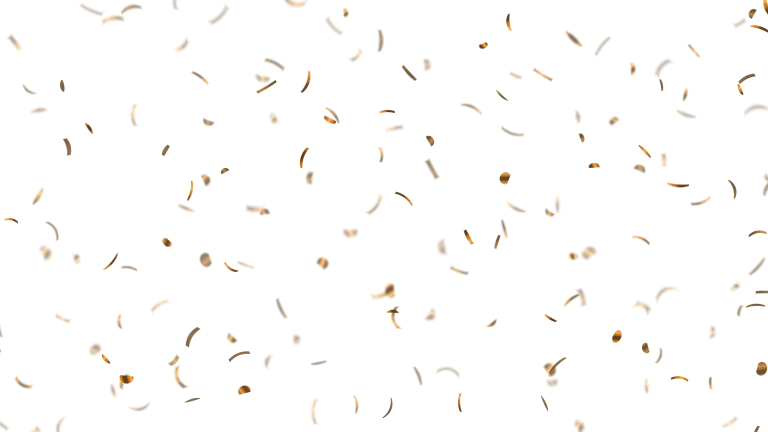
This pattern is drawn by a Shadertoy shader. Its source:

```glsl
// Gold confetti falling over white: curled strips and cut chips at three focus depths.

const vec3 PAPER = vec3(1.0);
const vec3 UMBER = vec3(0.36, 0.23, 0.09);
const vec3 GOLD  = vec3(0.80, 0.48, 0.11);
const vec3 GLINT = vec3(1.0, 0.78, 0.45);
const vec3 TAUPE = vec3(0.47, 0.39, 0.29);

// Four random values for a cell
vec4 hash4(vec2 cell, float seed) {
    vec4 h = fract(vec4(cell.xyx, seed) * vec4(0.1031, 0.1030, 0.0973, 0.1099));
    h += dot(h, h.wzxy + 33.33);
    return fract((h.xxyz + h.yzzw) * h.zywx);
}

vec2 rotate(vec2 p, float angle) {
    float c = cos(angle), s = sin(angle);
    return vec2(c * p.x - s * p.y, s * p.x + c * p.y);
}

// Strip bent along a parabola, narrowing to its ends by the taper amount
float curledStrip(vec2 p, float halfLength, float halfWidth, float bend, float taper) {
    float along = min(abs(p.x) / halfLength, 1.0);
    float width = halfWidth * (1.0 - taper * along * along);
    float slope = 2.0 * bend * p.x;
    float across = abs(p.y - bend * p.x * p.x) * inversesqrt(1.0 + slope * slope) - width;
    return max(across, abs(p.x) - halfLength);
}

// Tilted disc with one side sliced off
float cutChip(vec2 p, float radius, float squash, float cut) {
    float disc = (length(vec2(p.x, p.y / squash)) - radius) * squash;
    return max(disc, p.y - cut * radius);
}

// Foil reflection running along a piece
vec3 foil(float along, float phase, float frequency, float dullness) {
    float shine = 0.5 + 0.5 * sin(along * frequency + phase);
    vec3 color = mix(UMBER, GOLD, smoothstep(0.05, 0.7, shine));
    color = mix(color, GLINT, 0.6 * smoothstep(0.82, 1.0, shine));
    return mix(color, TAUPE, dullness);
}

// One confetti piece: colour in rgb, coverage in a
vec4 confetti(vec2 p, vec4 look, vec4 form, float blur) {
    vec2 q = rotate(p, look.x * 6.2832);
    float dullness = 0.85 * smoothstep(0.45, 0.8, look.z);
    float d;
    vec3 color;
    if (look.y < 0.24) {
        float radius = mix(0.009, 0.0165, form.x);
        d = cutChip(q, radius, mix(0.6, 0.95, form.y), mix(0.0, 0.7, form.z));
        color = foil((q.x + 0.4 * q.y) / radius, form.w * 6.2832, 3.5, dullness * 0.6);
    } else {
        float halfLength = mix(0.012, 0.026, form.x);
        float halfWidth = mix(0.0024, 0.0052, form.y * form.y);
        float bend = (form.z - 0.5) * 36.0;
        d = curledStrip(q, halfLength, halfWidth, bend, 0.85 * look.w);
        color = foil(q.x / halfLength, form.w * 6.2832, 2.2, dullness);
    }
    return vec4(color, smoothstep(blur, -blur, d));
}

// Scatter pieces over a jittered grid and lay them on the backdrop
vec3 scatter(vec3 backdrop, vec2 p, float seed, float cellSize, float density,
             vec2 blurRange, float opacity, float pixel) {
    vec2 home = floor(p / cellSize);
    vec3 color = backdrop;
    for (int y = -1; y <= 1; y++)
    for (int x = -1; x <= 1; x++) {
        vec2 cell = home + vec2(x, y);
        vec4 place = hash4(cell + 17.0, seed);
        if (place.z > density) continue;
        vec2 center = (cell + place.xy) * cellSize;
        float blur = max(mix(blurRange.x, blurRange.y, place.w), 0.7 * pixel);
        vec4 look = hash4(cell + 53.0, seed + 11.0);
        vec4 form = hash4(cell + 91.0, seed + 23.0);
        vec4 piece = confetti(p - center, look, form, blur);
        color = mix(color, piece.rgb, piece.a * opacity);
    }
    return color;
}

void mainImage(out vec4 fragColor, in vec2 fragCoord) {
    vec2 p = fragCoord / iResolution.y;
    float pixel = 1.0 / iResolution.y;

    // Far and soft, then middle, then near and crisp
    vec3 color = scatter(PAPER, p, 3.0, 0.16, 0.72, vec2(0.0050, 0.0075), 0.48, pixel);
    color = scatter(color, p, 37.0, 0.16, 0.74, vec2(0.0028, 0.0050), 0.72, pixel);
    color = scatter(color, p, 71.0, 0.16, 0.74, vec2(0.0010, 0.0020), 0.97, pixel);

    fragColor = vec4(color, 1.0);
}
```
